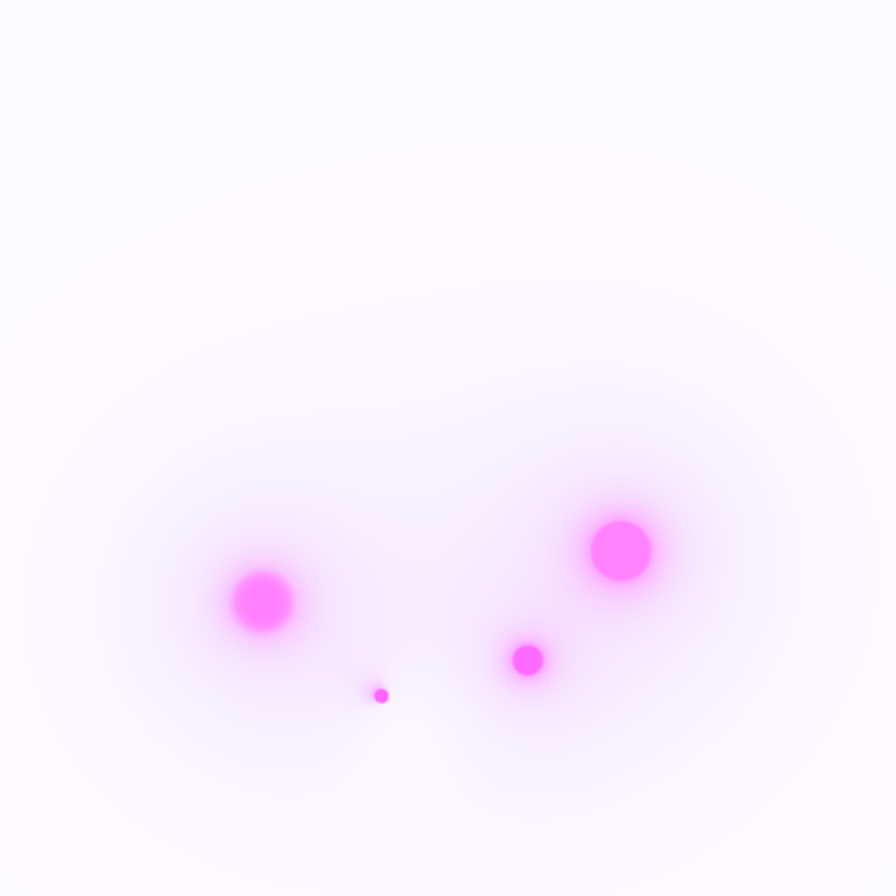
This background is drawn by a Shadertoy shader. Its source:

```glsl
// Four magenta orbs with soft overlapping halos on a pale lilac-white ground.
#define GROUND vec3(0.990, 0.988, 1.0)
#define HALO_GAIN 0.24
#define HALO_FADE 3.5
#define RIM_GAIN 0.12
#define RIM_WIDTH 0.45
#define CLEARING vec2(0.455, 0.185)
#define CLEARING_SIZE 0.09
#define LEAN_DIR vec2(-0.85, 0.53)

const int ORB_COUNT = 4;

// Center, radius and edge softness of each orb
const vec4 ORBS[ORB_COUNT] = vec4[](
    vec4(0.693, 0.385, 0.033, 0.003),
    vec4(0.293, 0.328, 0.029, 0.012),
    vec4(0.589, 0.263, 0.0165, 0.0025),
    vec4(0.426, 0.223, 0.0078, 0.002));

// Green level of each core, and how far its halo leans to one side
const vec2 CORES[ORB_COUNT] = vec2[](
    vec2(0.51, 0.0), vec2(0.50, 0.0), vec2(0.42, 0.0), vec2(0.40, 0.95));

// Inverse-distance halo with a brighter rim just outside the core
float halo(vec2 offset, float radius, float lean) {
    float dist = max(length(offset), radius);
    float wide = HALO_GAIN * radius / dist * exp(-HALO_FADE * dist);
    float rim = RIM_GAIN * exp((radius - dist) / (RIM_WIDTH * radius));
    float side = 0.5 + 0.5 * dot(offset / max(length(offset), 1e-4), LEAN_DIR);
    return (wide + rim) * mix(1.0, side * side, lean);
}

void mainImage(out vec4 fragColor, in vec2 fragCoord) {
    float unit = min(iResolution.x, iResolution.y);
    vec2 p = (fragCoord - 0.5 * iResolution.xy) / unit + 0.5;

    // Sum of the halos
    float glow = 0.0;
    for (int i = 0; i < ORB_COUNT; i++) {
        glow += halo(p - ORBS[i].xy, ORBS[i].z, CORES[i].y);
    }

    // Paler gap between the lower orbs
    vec2 gap = (p - CLEARING) / CLEARING_SIZE;
    float clearing = 0.45 * exp(-dot(gap, gap));
    glow *= 1.0 - clearing * (1.0 - smoothstep(0.06, 0.15, glow));

    // Cool tint in the thin haze, pure magenta near the cores
    vec3 color = GROUND;
    color.g -= glow;
    color.r += 0.025 * smoothstep(0.12, 0.4, glow) - 0.02 * smoothstep(0.0, 0.06, glow);

    // Solid cores
    for (int i = 0; i < ORB_COUNT; i++) {
        float edge = length(p - ORBS[i].xy) - ORBS[i].z;
        float soft = max(ORBS[i].w, 0.75 / unit);
        float core = 1.0 - smoothstep(-soft, soft, edge);
        color = mix(color, vec3(1.0, CORES[i].x, 1.0), core);
    }

    fragColor = vec4(clamp(color, 0.0, 1.0), 1.0);
}
```
